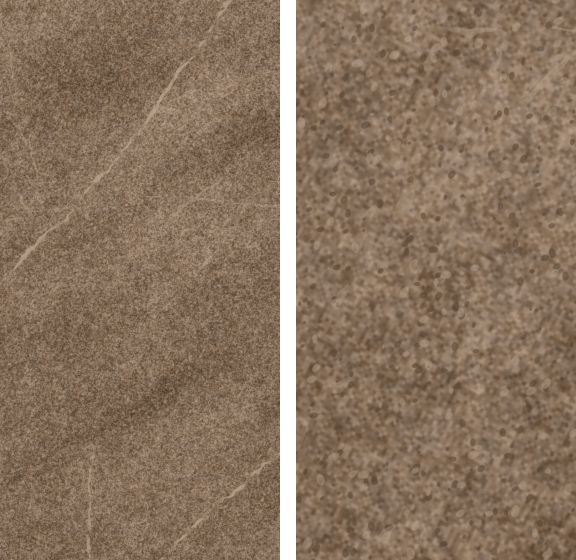
Left: the whole. Right: its middle third, enlarged.
Write a WebGL 2 fragment shader that draws this texture.

```glsl
#version 300 es
precision highp float;

uniform vec2 u_resolution;
out vec4 fragColor;

const vec3 STONE = vec3(0.522, 0.432, 0.351);
const vec3 CALCITE = vec3(0.73, 0.645, 0.555);
const vec3 PORE = vec3(0.33, 0.26, 0.195);
const float BEDDING_ANGLE = 0.6;

float hash(vec2 p) {
    vec3 q = fract(p.xyx * vec3(0.1031, 0.1030, 0.0973));
    q += dot(q, q.yzx + 33.33);
    return fract((q.x + q.y) * q.z);
}

float noise(vec2 p) {
    vec2 i = floor(p), f = fract(p);
    f = f * f * (3.0 - 2.0 * f);
    return mix(mix(hash(i), hash(i + vec2(1, 0)), f.x),
               mix(hash(i + vec2(0, 1)), hash(i + vec2(1, 1)), f.x), f.y);
}

float fbm(vec2 p) {
    float sum = 0.0, amp = 0.533;
    for (int i = 0; i < 4; i++) {
        sum += amp * noise(p);
        p = mat2(1.6, 1.2, -1.2, 1.6) * p + 17.3;
        amp *= 0.5;
    }
    return sum;
}

vec2 rotate(vec2 p, float angle) {
    float c = cos(angle), s = sin(angle);
    return vec2(c * p.x + s * p.y, c * p.y - s * p.x);
}

// Soft elliptical patch lying along the bedding
float patchTone(vec2 p, vec2 centre, vec2 radii) {
    vec2 d = rotate(p - centre, BEDDING_ANGLE) / radii;
    return exp(-dot(d, d));
}

// Scattered grains, one per occupied cell; stretch above 1 makes slivers
float flecks(vec2 p, float cells, float density, float size, float stretch, float seed, float pixel) {
    vec2 g = p * cells, base = floor(g);
    float cover = 0.0;
    for (int y = -1; y <= 1; y++)
    for (int x = -1; x <= 1; x++) {
        vec2 id = base + vec2(x, y) + seed;
        vec2 centre = base + vec2(x, y) + vec2(hash(id + 3.7), hash(id + 8.1));
        float angle = BEDDING_ANGLE + 1.8 * (hash(id + 5.3) - 0.3);
        vec2 d = rotate(g - centre, angle) * vec2(1.0 / stretch, 1.0);
        float radius = size * (0.5 + hash(id + 1.9));
        float edge = pixel * cells * 0.7;
        float grain = 1.0 - smoothstep(radius - edge, radius + edge, length(d));
        cover = max(cover, grain * step(hash(id), density));
    }
    return cover;
}

// Bowed mineral vein with uneven width, gaps and a faint halo
float vein(vec2 p, vec2 a, vec2 b, float bend, float width, float pixel) {
    float len = distance(a, b);
    vec2 dir = (b - a) / len, r = p - a;
    float t = dot(r, dir) / len;
    float side = dot(r, vec2(dir.y, -dir.x)) - bend * 4.0 * t * (1.0 - t);
    side += 0.05 * (fbm(p * 8.0) - 0.5) + 0.008 * (noise(p * 65.0) - 0.5);
    float w = width * (0.3 + 1.3 * noise(p * 20.0 + 4.0));
    float core = 1.0 - smoothstep(w - pixel * 0.7, w + pixel * 0.9, abs(side));
    core *= 0.3 + 0.7 * smoothstep(0.2, 0.6, noise(p * 38.0 + 9.0));
    float halo = 0.16 * exp(-abs(side) / (width * 3.0));
    float ends = smoothstep(-0.02, 0.1, t) * (1.0 - smoothstep(0.9, 1.02, t));
    return max(core, halo) * ends;
}

void main() {
    float pixel = 1.0 / u_resolution.x;
    vec2 p = gl_FragCoord.xy * pixel;
    vec2 warped = p + 0.12 * (vec2(fbm(p * 6.0), fbm(p * 6.0 + 31.0)) - 0.5);

    // Diagonal bedding and broad patches
    vec2 bed = rotate(warped, BEDDING_ANGLE);
    float tone = 0.13 * (fbm(bed * vec2(1.6, 6.0) + 2.0) - 0.5);
    tone += 0.07 * (fbm(bed * vec2(7.0, 20.0) + 11.0) - 0.5);
    tone += 0.045 * patchTone(warped, vec2(0.72, 1.64), vec2(0.36, 0.10));
    tone -= 0.065 * patchTone(warped, vec2(0.93, 1.55), vec2(0.27, 0.09));
    tone += 0.030 * patchTone(warped, vec2(0.65, 1.17), vec2(0.42, 0.16));
    tone -= 0.030 * patchTone(warped, vec2(0.15, 1.62), vec2(0.38, 0.20));
    tone -= 0.035 * patchTone(warped, vec2(0.60, 0.60), vec2(0.50, 0.07));
    tone += 0.025 * patchTone(warped, vec2(0.80, 0.48), vec2(0.40, 0.06));
    tone -= 0.030 * patchTone(warped, vec2(0.10, 0.30), vec2(0.35, 0.16));

    // Sandy grain
    tone += 0.06 * (noise(p * 42.0) - 0.5);
    tone += 0.12 * (noise(rotate(p, 0.4) * 125.0) - 0.5);
    tone += 0.17 * (noise(rotate(p, 1.1) * 235.0) - 0.5);
    float warmth = 0.02 * (noise(p * 70.0 + 40.0) - 0.5);
    vec3 colour = STONE + tone * vec3(1.03, 1.0, 0.98) + warmth * vec3(1.0, 0.0, -1.0);

    // Pores, pale grains and short slivers
    vec2 rough = p + 0.012 * (vec2(noise(p * 60.0), noise(p * 60.0 + 20.0)) - 0.5);
    colour = mix(colour, PORE, 0.55 * flecks(p, 75.0, 0.20, 0.20, 1.4, 0.0, pixel));
    colour = mix(colour, CALCITE, 0.42 * flecks(p, 62.0, 0.15, 0.20, 1.5, 50.0, pixel));
    colour = mix(colour, CALCITE, 0.28 * flecks(rough, 15.0, 0.16, 0.07, 3.5, 90.0, pixel));

    // Strong veins
    float strong = vein(p, vec2(-0.08, 0.93), vec2(0.87, 2.08), 0.065, 0.0048, pixel);
    strong = max(strong, vein(p, vec2(0.61, 0.025), vec2(1.06, 0.40), -0.03, 0.0055, pixel));
    strong = max(strong, 0.8 * vein(p, vec2(0.315, -0.05), vec2(0.34, 0.43), -0.01, 0.0040, pixel));

    // Faint hairlines
    float faint = vein(p, vec2(0.03, 1.86), vec2(0.15, 1.34), 0.01, 0.0038, pixel);
    faint = max(faint, vein(p, vec2(0.05, 1.33), vec2(0.11, 1.21), 0.0, 0.0050, pixel));
    faint = max(faint, vein(p, vec2(-0.05, 1.20), vec2(0.34, 1.28), 0.0, 0.0038, pixel));
    faint = max(faint, vein(p, vec2(0.48, 1.30), vec2(1.06, 1.28), 0.01, 0.0032, pixel));
    faint = max(faint, vein(p, vec2(0.69, 1.00), vec2(0.78, 1.12), 0.0, 0.0045, pixel));
    faint = max(faint, vein(p, vec2(0.60, 1.20), vec2(0.80, 1.37), 0.0, 0.0035, pixel));

    colour = mix(colour, CALCITE, max(0.80 * strong, 0.45 * faint));
    fragColor = vec4(colour, 1.0);
}
```
